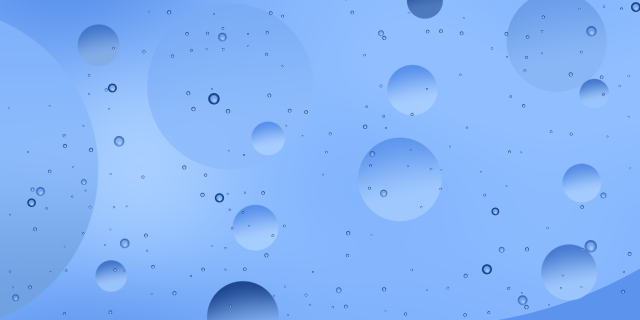
This background is drawn by a Shadertoy shader. Its source:

```glsl
// Oil drops floating on pale blue water, lit softly from the left.
// A noisy gradient carries two giant rims, a low-discrepancy walk of large
// discs that shrink step by step, and jittered grids of small bubbles.

#define SKY vec3(0.565, 0.745, 1.00)
#define AZURE vec3(0.49, 0.69, 0.99)
#define GLOW vec3(0.66, 0.81, 1.00)
#define SLATE vec3(0.44, 0.63, 0.88)
#define COBALT vec3(0.34, 0.56, 0.92)
#define NAVY vec3(0.08, 0.24, 0.52)
#define DISC_COUNT 15
#define DISC_RADIUS 0.26
#define DISC_SHRINK 0.33
#define SPECK_CELL 0.062
#define BUBBLE_CELL 0.16
#define RING_CELL 0.27

const vec2 GIANT_CENTRE = vec2(-0.20, 0.47);
const float GIANT_RADIUS = 0.507;

vec2 hash2(vec2 p) {
    p = vec2(dot(p, vec2(127.1, 311.7)), dot(p, vec2(269.5, 183.3)));
    return fract(sin(p) * 43758.55);
}

float gradientDot(vec2 cell, vec2 offset, vec2 f) {
    return dot(hash2(cell + offset) * 2.0 - 1.0, f - offset);
}

// Gradient noise, roughly -0.7 to 0.7
float noise(vec2 p) {
    vec2 i = floor(p), f = fract(p);
    vec2 u = f * f * f * (f * (f * 6.0 - 15.0) + 10.0);
    vec2 e = vec2(1.0, 0.0);
    return mix(mix(gradientDot(i, e.yy, f), gradientDot(i, e.xy, f), u.x),
               mix(gradientDot(i, e.yx, f), gradientDot(i, e.xx, f), u.x), u.y);
}

// Coverage of a shape with signed distance d
float cover(float d, float soft) {
    return 1.0 - smoothstep(-soft, soft, d);
}

float blob(vec2 p, vec2 centre, vec2 size) {
    vec2 q = (p - centre) / size;
    return exp(-dot(q, q));
}

vec3 water(vec2 p) {
    float drift = noise(p * vec2(1.3, 2.1) + 4.0);
    vec3 col = mix(SKY, AZURE, clamp(0.25 + 1.2 * drift, 0.0, 1.0));
    col = mix(col, AZURE, 0.6 * smoothstep(0.4, 0.0, p.y));
    col = mix(col, COBALT, 0.95 * blob(p, vec2(0.22, 1.08), vec2(0.46, 0.32)));
    col = mix(col, COBALT, 0.75 * blob(p, vec2(0.30, -0.10), vec2(0.50, 0.24)));
    return mix(col, GLOW, blob(p, vec2(0.44, 0.50), vec2(0.26, 0.27)));
}

// Giant drop at the left, and the outer rim at the lower right
vec3 giantRims(vec3 col, vec2 p, float px) {
    float d = length(p - GIANT_CENTRE) - GIANT_RADIUS;
    vec3 body = mix(SLATE, mix(SKY, SLATE, 0.15), smoothstep(0.05, 0.55, p.y));
    body = mix(body, AZURE, 0.7 * smoothstep(0.55, 0.9, p.y));
    col = mix(col, body, 0.95 * cover(d, 1.5 * px));
    vec2 q = p - vec2(1.317, 1.352);
    d = 1.373 - length(vec2(max(q.x, 0.0), q.y));
    return mix(col, mix(COBALT, AZURE, 0.15), cover(d, px));
}

// Large disc: dark cap above, pale below; drops near the frame are deeper
vec3 disc(vec3 col, vec2 p, vec2 centre, float r, float px) {
    vec2 q = (p - centre) / r;
    float rho = length(q);
    float contrast = smoothstep(0.18, 0.11, r);
    vec2 reach = abs(centre - vec2(1.0, 0.5)) - vec2(0.5, 0.0);
    float deep = contrast * smoothstep(0.29, 0.46, max(reach.x, reach.y));
    vec3 cap = mix(mix(AZURE, SLATE, 0.3), COBALT, contrast);
    cap = mix(cap, NAVY, 0.9 * deep);
    vec3 base = mix(mix(SKY, SLATE, 0.12), GLOW, 0.9 * contrast);
    base = mix(base, COBALT, 0.4 * deep);
    base = mix(base, NAVY, 0.5 * deep * step(0.8, centre.y));
    float shade = smoothstep(-0.55, 0.95, q.y - 0.2 * q.x);
    shade *= mix(0.8, 1.0, rho * rho);
    float mask = cover((rho - 1.0) * r, px * 1.2);
    return mix(col, mix(base, cap, shade), mask * mix(0.85, 1.0, contrast));
}

vec3 discs(vec3 col, vec2 p, float px) {
    for (int i = 0; i < DISC_COUNT; i++) {
        float n = float(i);
        vec2 c = fract(vec2(0.36, 0.73) + n * vec2(0.7549, 0.5698));
        c.x *= 2.0;
        if (length(c - GIANT_CENTRE) < GIANT_RADIUS) continue;
        col = disc(col, p, c, DISC_RADIUS / (1.0 + DISC_SHRINK * n), px);
    }
    return col;
}

// One jittered bubble per chosen cell; ink sets how dark its rim is
vec3 bubbles(vec3 col, vec2 p, float cell, float share, vec2 radii, float ink, float px) {
    vec2 id = floor(p / cell);
    vec2 pick = hash2(id + cell * 91.0);
    float density = share * (1.0 + 1.2 * noise(id * cell * 2.5 + 7.0));
    if (pick.x > density) return col;
    float r = mix(radii.x, radii.y, pick.y * pick.y);
    vec2 jitter = mix(vec2(0.2), vec2(0.8), hash2(id + 37.0 + cell));
    vec2 q = (p - (id + jitter) * cell) / r;
    float rho = length(q);
    float rim = smoothstep(0.45, 0.85, rho) * mix(0.6 + 0.4 * q.y, 1.0, ink * ink);
    vec3 body = mix(mix(col, COBALT, 0.4), NAVY, clamp(rim, 0.0, 1.0) * ink);
    body = mix(body, GLOW, 0.9 * cover(length(q - vec2(0.1, -0.35)) - 0.3, 0.3));
    return mix(col, body, cover((rho - 1.0) * r, px));
}

void mainImage(out vec4 fragColor, in vec2 fragCoord) {
    vec2 p = fragCoord / iResolution.y;
    float px = 0.65 / iResolution.y;
    vec3 col = giantRims(water(p), p, px);
    col = discs(col, p, px);
    col = bubbles(col, p, SPECK_CELL, 0.36, vec2(0.0025, 0.007), 0.8, px);
    col = bubbles(col, p, BUBBLE_CELL, 0.32, vec2(0.009, 0.020), 0.6, px);
    col = bubbles(col, p, RING_CELL, 0.20, vec2(0.012, 0.018), 1.0, px);
    fragColor = vec4(col, 1.0);
}
```
